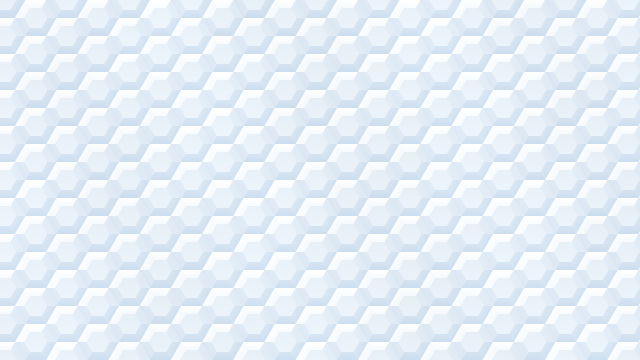
A Shadertoy shader for this pattern:

```glsl
// Pale blue relief of bevelled flat-topped hexagons, lit from the upper left.

const float ROWS = 10.0;            // cells down the canvas height
const float ORIGIN_X = 0.0127;      // centre of the first column, in heights
const float CAP_SIZE = 0.56;        // raised cap relative to the whole cell
const float BEVEL_FADE = 0.28;      // how far bevels blend toward the cap
const float CELL_VARIATION = 0.005; // slow brightness drift between cells
const int SAMPLES = 4;              // antialiasing samples per axis
const float SQRT3 = 1.7320508;
const float SECTOR = 1.0471976;     // 60 degrees

const vec3 CAP_COLOR = vec3(0.915, 0.946, 0.977);

// Bevel colours, counter-clockwise from the upper right.
const vec3 BEVEL_COLORS[6] = vec3[6](
    vec3(0.880, 0.921, 0.964),
    vec3(0.995, 0.999, 1.000),
    vec3(0.985, 0.993, 1.000),
    vec3(0.862, 0.908, 0.956),
    vec3(0.805, 0.872, 0.938),
    vec3(0.822, 0.883, 0.943)
);

// Nearest centre of a hexagonal lattice with unit row spacing.
vec2 nearestCenter(vec2 p) {
    vec2 period = vec2(SQRT3, 1.0);
    vec2 even = round(p / period) * period;
    vec2 odd = (floor(p / period) + 0.5) * period;
    vec2 toEven = p - even;
    vec2 toOdd = p - odd;
    return dot(toEven, toEven) < dot(toOdd, toOdd) ? even : odd;
}

vec3 hexRelief(vec2 p) {
    vec2 center = nearestCenter(p);
    vec2 local = p - center;

    // Facet index and distance along its normal: 0 at centre, 1 at rim.
    float angle = mod(atan(local.y, local.x), 6.0 * SECTOR);
    int facet = min(int(angle / SECTOR), 5);
    float normalAngle = (float(facet) + 0.5) * SECTOR;
    float rim = 2.0 * dot(local, vec2(cos(normalAngle), sin(normalAngle)));

    // Flat cap with a faint vertical gradient, or a bevel fading inward.
    vec3 cap = CAP_COLOR - 0.025 * local.y;
    float inward = 1.0 - smoothstep(CAP_SIZE, 1.0, rim);
    vec3 bevel = mix(BEVEL_COLORS[facet], CAP_COLOR, BEVEL_FADE * inward);
    vec3 color = rim < CAP_SIZE ? cap : bevel;

    float drift = sin(center.x * 0.9 + center.y * 0.4)
                + 0.5 * sin(center.x * 1.7 - center.y * 1.3);
    return color + CELL_VARIATION * drift;
}

void mainImage(out vec4 fragColor, in vec2 fragCoord) {
    vec3 sum = vec3(0.0);
    for (int y = 0; y < SAMPLES; y++) {
        for (int x = 0; x < SAMPLES; x++) {
            vec2 offset = (vec2(x, y) + 0.5) / float(SAMPLES) - 0.5;
            vec2 p = (fragCoord + offset) / iResolution.y;
            sum += hexRelief((p - vec2(ORIGIN_X, 0.0)) * ROWS);
        }
    }
    vec3 color = sum / float(SAMPLES * SAMPLES);
    fragColor = vec4(clamp(color, 0.0, 1.0), 1.0);
}
```
